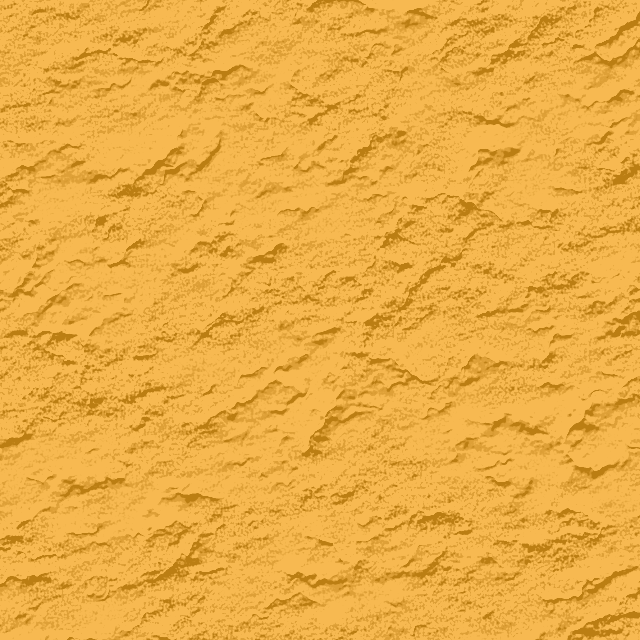
This texture is drawn by a Shadertoy shader. Its source:

```glsl
const vec3 LIGHT_OCHRE = vec3(0.968, 0.727, 0.318);
const vec3 MID_OCHRE   = vec3(0.870, 0.627, 0.216);
const vec3 DARK_OCHRE  = vec3(0.735, 0.495, 0.075);
const vec2 MID_RANGE  = vec2(0.04, 0.36);   // shade where each colour fades in
const vec2 DARK_RANGE = vec2(0.46, 0.82);
const float BASE_TONE = 0.055;

const vec2 LIGHT_DIR = vec2(-0.30, 0.95);
const float SLOPE_STEP = 0.0014;

const float ROUGH_ANGLE = 0.28;    // fine relief
const float ROUGH_STRETCH = 1.5;
const float ROUGH_SCALE = 19.0;
const float ROUGH_GAIN = 0.135;
const float ROUGH_RISE = 1.15;     // extra strength of each finer octave
const int ROUGH_OCTAVES = 4;

const float CREASE_GAIN = 1.15;    // short broken ledges
const float CREASE_SHARPNESS = 6.5;
const float CREASE_STRETCH = 1.7;
const float WARP_SCALE = 50.0;
const float WARP_AMOUNT = 0.012;

const float GRAIN_SCALE = 250.0;   // sandy speckle
const float GRAIN_GAIN = 0.95;
const float GRAIN_IN_DARK = 0.6;

vec2 hash22(vec2 p) {
    vec3 q = fract(p.xyx * vec3(0.1031, 0.1030, 0.0973));
    q += dot(q, q.yzx + 33.33);
    return fract((q.xx + q.yz) * q.zy);
}

float cornerSlope(vec2 cell, vec2 offset) {
    vec2 gradient = normalize(hash22(cell) - 0.5 + 1e-4);
    return dot(gradient, offset);
}

// Gradient noise, roughly -0.7 to 0.7
float noise(vec2 p) {
    vec2 i = floor(p), f = p - i;
    vec2 u = f * f * f * (f * (f * 6.0 - 15.0) + 10.0);
    vec2 x = vec2(1.0, 0.0), y = vec2(0.0, 1.0);
    float low  = mix(cornerSlope(i, f), cornerSlope(i + x, f - x), u.x);
    float high = mix(cornerSlope(i + y, f - y), cornerSlope(i + 1.0, f - 1.0), u.x);
    return mix(low, high, u.y);
}

// Coordinates along and across a slanted direction
vec2 slant(vec2 p, float angle, float stretch) {
    vec2 along = vec2(cos(angle), sin(angle));
    return vec2(dot(p, along) / stretch, dot(p, vec2(-along.y, along.x)));
}

// How rough the stone is here
float roughness(vec2 p) {
    vec2 q = slant(p, ROUGH_ANGLE, ROUGH_STRETCH);
    float patches = noise(q * 6.0 + 51.3) + 0.8 * noise(q * 15.0 + 17.7);
    return mix(0.4, 1.5, smoothstep(-0.35, 0.35, patches));
}

// Narrow broken ridges along the zero lines of a noise
float crease(vec2 p, float angle, float scale, float seed) {
    vec2 q = slant(p, angle, CREASE_STRETCH) * scale + seed;
    float ridge = exp(-CREASE_SHARPNESS * abs(noise(q)));
    float gaps = smoothstep(0.0, 0.35, noise(q * 0.85 + 37.4) + 0.3 * noise(q * 3.1 + 5.8));
    return ridge * gaps / (CREASE_SHARPNESS * scale);
}

float height(vec2 p) {
    float rough = 0.0;
    float scale = ROUGH_SCALE;
    float strength = 1.0;
    vec2 q = slant(p, ROUGH_ANGLE, ROUGH_STRETCH);
    for (int i = 0; i < ROUGH_OCTAVES; i++) {
        rough += strength * noise(q * scale + float(i) * 23.7) / scale;
        scale *= 2.0;
        strength *= ROUGH_RISE;
    }
    vec2 warp = vec2(noise(p * WARP_SCALE), noise(p * WARP_SCALE + 71.9));
    warp += 0.4 * vec2(noise(p * WARP_SCALE * 2.3 + 9.1), noise(p * WARP_SCALE * 2.3 + 43.7));
    vec2 w = p + WARP_AMOUNT * warp;
    float ledges = crease(w, 0.50, 10.0, 11.2) + crease(w, 0.15, 15.0, 83.6)
                 + 0.8 * crease(w, 0.35, 23.0, 147.1);
    return ROUGH_GAIN * roughness(p) * rough + CREASE_GAIN * ledges;
}

void mainImage(out vec4 fragColor, in vec2 fragCoord) {
    vec2 p = fragCoord / iResolution.y;

    // Faces turned away from the light get darker
    vec2 reach = SLOPE_STEP * LIGHT_DIR;
    float slope = (height(p + reach) - height(p - reach)) / (2.0 * SLOPE_STEP);
    float grain = GRAIN_GAIN * roughness(p) * noise(p * GRAIN_SCALE);

    // Speckled middle shade, calmer dark strokes
    float tone = BASE_TONE + slope;
    float shade = smoothstep(MID_RANGE.x, MID_RANGE.y, tone + grain);
    float depth = smoothstep(DARK_RANGE.x, DARK_RANGE.y, tone + GRAIN_IN_DARK * grain);
    vec3 color = mix(LIGHT_OCHRE, MID_OCHRE, shade);
    fragColor = vec4(mix(color, DARK_OCHRE, depth), 1.0);
}
```
